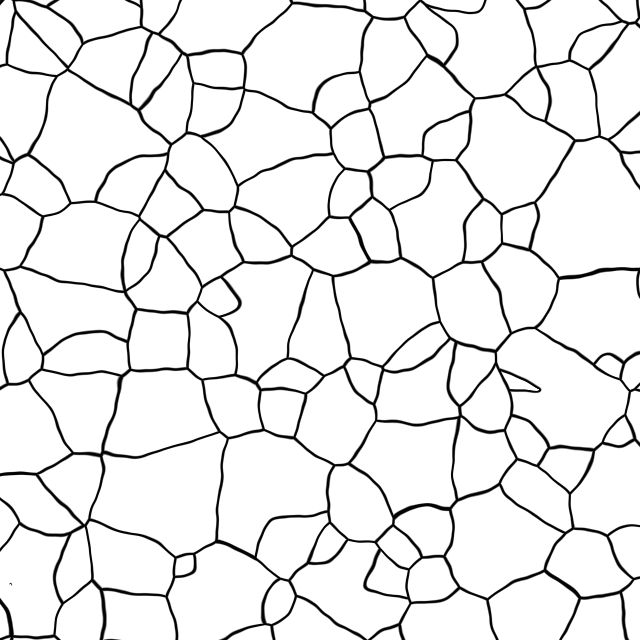
This pattern is drawn by a WebGL 1 fragment shader. Its source:

```glsl
precision highp float;
uniform vec2 u_resolution;

vec3 hash3(vec2 p) {
  vec3 q = vec3(dot(p, vec2(127.1, 311.7)),
                dot(p, vec2(269.5, 183.3)),
                dot(p, vec2(419.2, 371.9)));
  return fract(sin(q) * 43758.545);
}

vec2 latticeGradient(vec2 cell) {
  float angle = 6.2832 * hash3(cell + 57.0).x;
  return vec2(cos(angle), sin(angle));
}

float gradientNoise(vec2 p) {
  vec2 i = floor(p), f = fract(p);
  vec2 u = f * f * f * (f * (f * 6.0 - 15.0) + 10.0);
  vec2 e = vec2(1.0, 0.0);
  float a = dot(latticeGradient(i), f);
  float b = dot(latticeGradient(i + e.xy), f - e.xy);
  float c = dot(latticeGradient(i + e.yx), f - e.yx);
  float d = dot(latticeGradient(i + e.xx), f - e.xx);
  return mix(mix(a, b, u.x), mix(c, d, u.x), u.y);
}

vec2 wobble(vec2 p) {
  return vec2(gradientNoise(p), gradientNoise(p + vec2(31.4, 17.8)));
}

// Grain seed: xy = centre, z = radius that enlarges the grain
vec3 grainSeed(vec2 cell) {
  vec3 h = hash3(cell);
  return vec3(cell + h.xy, 0.7 * h.z * h.z);
}

// Distance to the closest boundary of a size-weighted Voronoi diagram
float boundaryDistance(vec2 p) {
  vec2 base = floor(p);
  vec2 ownCell = base, ownDirection = vec2(0.0);
  float ownDistance = 10.0;

  // Find the grain that owns this point
  for (int y = -2; y <= 2; y++) {
    for (int x = -2; x <= 2; x++) {
      vec2 cell = base + vec2(x, y);
      vec3 seed = grainSeed(cell);
      vec2 offset = p - seed.xy;
      float reach = length(offset) - seed.z;
      if (reach < ownDistance) {
        ownDistance = reach;
        ownCell = cell;
        ownDirection = offset / max(length(offset), 1e-4);
      }
    }
  }

  // Measure the gap to every competing grain
  float nearest = 10.0;
  for (int y = -2; y <= 2; y++) {
    for (int x = -2; x <= 2; x++) {
      vec2 cell = base + vec2(x, y);
      vec2 apart = cell - ownCell;
      if (dot(apart, apart) > 0.5) {
        vec3 seed = grainSeed(cell);
        vec2 offset = p - seed.xy;
        float len = max(length(offset), 1e-4);
        float slope = length(offset / len - ownDirection);
        float gap = (len - seed.z - ownDistance) / max(slope, 1e-3);
        // A few boundaries are drawn heavier
        float heavy = step(0.97, hash3(cell + ownCell + 0.5).x);
        nearest = min(nearest, gap - 0.009 * heavy);
      }
    }
  }
  return nearest;
}

void main() {
  vec2 uv = gl_FragCoord.xy / min(u_resolution.x, u_resolution.y);
  vec2 p = uv * 10.5 + 3.0;
  p += 0.14 * wobble(p * 1.3) + 0.025 * wobble(p * 4.3 + 9.0);

  float dist = boundaryDistance(p) / 10.5;
  float softness = max(0.0013, 0.6 / min(u_resolution.x, u_resolution.y));
  float grain = smoothstep(0.0021 - softness, 0.0021 + softness, dist);

  vec3 ink = vec3(0.01), paper = vec3(1.0);
  gl_FragColor = vec4(mix(ink, paper, grain), 1.0);
}
```
